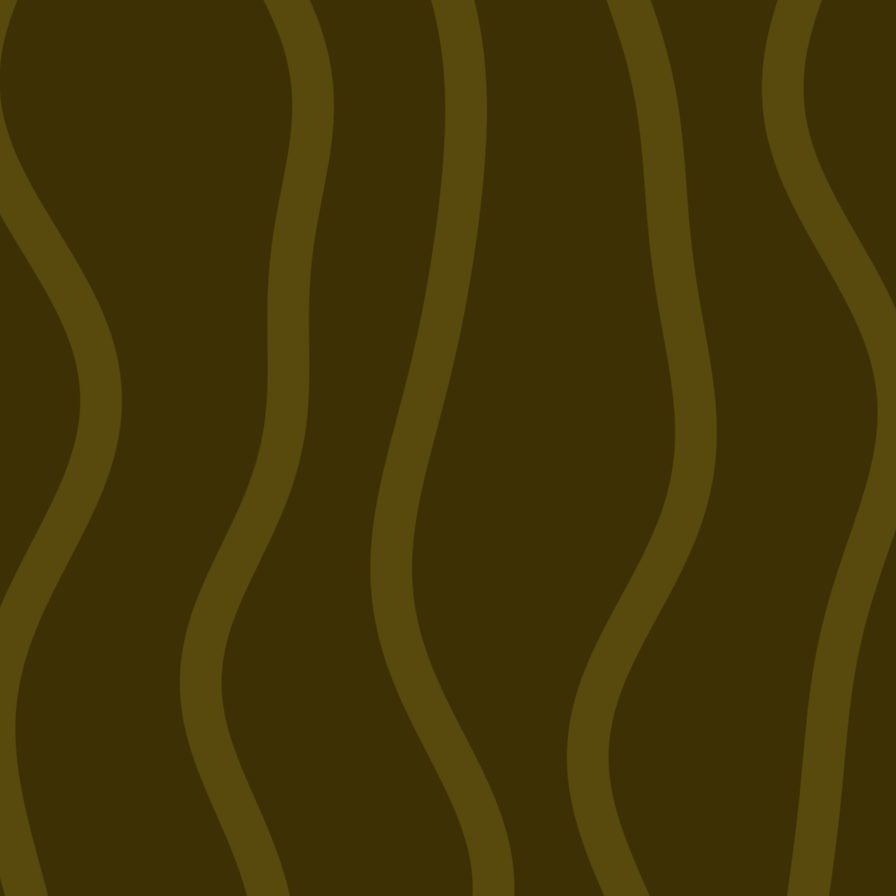
This texture is drawn by a three.js fragment shader. Its source:

```glsl
// Olive strands winding upward over a dark ground, flat and sharp-edged.
// Each strand is a vertical line bent by two layered sines; dividing the
// sideways offset by the slope length keeps its width nearly constant.

#define GROUND_COLOR vec3(0.235, 0.189, 0.014)
#define STRAND_COLOR vec3(0.345, 0.287, 0.050)
#define STRAND_COUNT 5
#define SPACING 0.225
#define FIRST_X 0.05
#define JITTER 0.02
#define HALF_WIDTH 0.0233
#define BROAD_SWAY 0.052
#define FINE_SWAY 0.019
#define EDGE 0.0012
#define SEED 3.0

varying vec2 vUv;

const float TAU = 6.2831853;

float hash(float n) {
  return fract(sin(n * 12.9898 + SEED * 4.137) * 43758.545);
}

// One sine layer: x holds the sideways offset, y its slope along the height.
vec2 sway(float height, float cycles, float phase, float amplitude) {
  float angle = TAU * (cycles * height + phase);
  return amplitude * vec2(sin(angle), TAU * cycles * cos(angle));
}

// Approximate distance from a point to the centre line of one strand.
float strandDistance(vec2 p, float id) {
  float key = id * 7.0;
  float baseX = FIRST_X + SPACING * id + JITTER * (2.0 * hash(key) - 1.0);
  vec2 bend = sway(p.y, mix(0.85, 1.35, hash(key + 1.0)), hash(key + 2.0), BROAD_SWAY)
            + sway(p.y, mix(1.7, 2.3, hash(key + 3.0)), hash(key + 4.0), FINE_SWAY);
  return abs(p.x - baseX - bend.x) / sqrt(1.0 + bend.y * bend.y);
}

void main() {
  // Nearest strand
  float nearest = 1.0;
  for (int i = 0; i < STRAND_COUNT; i++) {
    nearest = min(nearest, strandDistance(vUv, float(i)));
  }

  // Flat two-tone fill with a thin smoothed edge
  float coverage = 1.0 - smoothstep(HALF_WIDTH - EDGE, HALF_WIDTH + EDGE, nearest);
  gl_FragColor = vec4(mix(GROUND_COLOR, STRAND_COLOR, coverage), 1.0);
}
```
